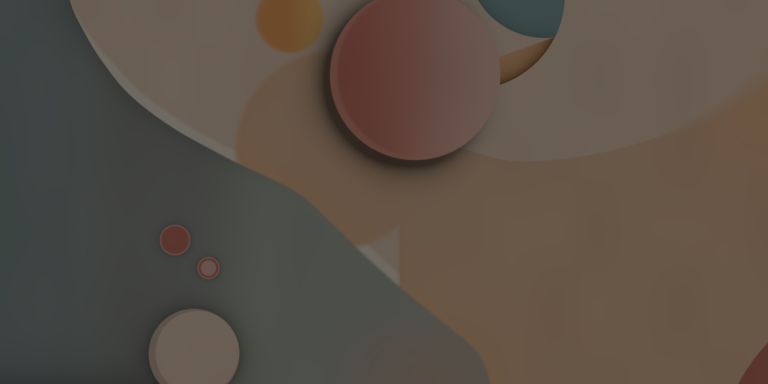
This background is drawn by a WebGL 2 fragment shader. Its source:

```glsl
#version 300 es
precision highp float;
// Muted abstract collage: overlapping paper-like waves and discs with soft shadows.
uniform vec2 u_resolution;
out vec4 outColor;

// Palette
const vec3 TAN = vec3(0.405, 0.335, 0.275);
const vec3 WARM = vec3(0.425, 0.325, 0.240);
const vec3 CREAM = vec3(0.415, 0.370, 0.328);
const vec3 PALE = vec3(0.430, 0.410, 0.380);
const vec3 SLATE = vec3(0.240, 0.270, 0.265);
const vec3 CHARCOAL = vec3(0.255, 0.260, 0.250);
const vec3 SAGE = vec3(0.300, 0.308, 0.285);
const vec3 MAUVE = vec3(0.345, 0.305, 0.275);
const vec3 TEAL = vec3(0.235, 0.290, 0.290);
const vec3 GOLD = vec3(0.445, 0.345, 0.200);
const vec3 OCHRE = vec3(0.430, 0.295, 0.165);
const vec3 BROWN = vec3(0.240, 0.165, 0.090);
const vec3 BRICK = vec3(0.350, 0.205, 0.175);
const vec3 ROSE = vec3(0.405, 0.285, 0.250);
const vec3 BLUSH = vec3(0.415, 0.340, 0.310);

// Discs: centre.xy, radius
const vec3 HILL = vec3(0.872, 0.609, 0.258);
const vec3 BIG = vec3(1.081, 0.805, 0.222);
const vec3 SUN = vec3(0.753, 0.951, 0.089);
const vec3 POOL = vec3(1.419, 1.104, 0.203);
const vec3 HOLLOW = vec3(1.224, 1.013, 0.247);
const vec3 MOON = vec3(0.505, 0.078, 0.118);
const vec3 DOT = vec3(0.456, 0.375, 0.040);
const vec3 BEAD = vec3(0.543, 0.302, 0.029);
const float GRAIN = 0.012;

// Heights and offsets of the two flowing edges, evenly spaced
const float SHORE[13] = float[](0.182, 0.219, 0.271, 0.341, 0.451, 0.602, 0.771,
                                0.865, 0.951, 1.044, 1.146, 1.242, 1.276);
const float DRAPE[6] = float[](0.620, 0.581, 0.591, 0.628, 0.693, 0.792);

float spline(float a, float b, float c, float d, float t) {
  return b + 0.5 * t * (c - a + t * (2.0 * a - 5.0 * b + 4.0 * c - d
       + t * (3.0 * (b - c) + d - a)));
}

float shoreX(float y) {
  float s = clamp((1.0 - y) * 12.0, 0.0, 11.999);
  int i = int(s);
  return spline(SHORE[max(i - 1, 0)], SHORE[i], SHORE[i + 1], SHORE[min(i + 2, 12)], fract(s));
}

float drapeY(float x) {
  float s = clamp((x - 1.1667) * 6.0, 0.0, 4.999);
  int i = int(s);
  return spline(DRAPE[max(i - 1, 0)], DRAPE[i], DRAPE[i + 1], DRAPE[min(i + 2, 5)], fract(s));
}

float disc(vec2 p, vec3 c) { return length(p - c.xy) - c.z; }

float cover(float d, float soft) { return 1.0 - smoothstep(-soft, soft, d); }

float hash(vec2 p) { return fract(sin(dot(p, vec2(127.1, 311.7))) * 43758.5); }

float noise(vec2 p) {
  vec2 i = floor(p), f = fract(p);
  f = f * f * (3.0 - 2.0 * f);
  return mix(mix(hash(i), hash(i + vec2(1, 0)), f.x),
             mix(hash(i + vec2(0, 1)), hash(i + vec2(1, 1)), f.x), f.y);
}

void main() {
  vec2 p = gl_FragCoord.xy / u_resolution.y;
  float aa = 1.0 / u_resolution.y;

  // Distance to the slate shore, negative on the slate side
  float slope = (shoreX(p.y + 0.01) - shoreX(p.y - 0.01)) / 0.02;
  float shore = (p.x - shoreX(p.y)) / sqrt(1.0 + slope * slope);

  // Tan ground, warmer beside the shore and at the right
  vec3 col = mix(TAN, WARM, 0.55 * exp(-max(shore, 0.0) * 14.0));
  col = mix(col, WARM, 0.75 * exp(-dot(p - vec2(2.0, 0.72), p - vec2(2.0, 0.72)) * 22.0));

  // Upper cream field behind the tan hill
  float hill = disc(p, HILL);
  float ledge = p.y - 0.852 - (p.x - 1.302) * 0.36;
  float land = min(hill, max(1.04 - p.x, ledge));
  col = mix(col, WARM, 0.5 * exp(-abs(hill) * 35.0) * step(p.x, 0.9));
  float rim = 0.026 * smoothstep(1.0, 0.76, p.y);
  vec3 field = mix(CREAM, PALE, cover(shore - rim, 0.007));
  col = mix(col, field, 1.0 - cover(land, p.x < 1.04 ? 0.012 : aa));

  // Slate field with a contact shadow
  vec3 slate = mix(SLATE, CHARCOAL, smoothstep(0.05, 0.35, p.x));
  slate = mix(slate, SAGE, smoothstep(0.45, 0.75, p.x + 0.12 * (0.5 - p.y)));
  slate = mix(slate, MAUVE, smoothstep(0.35, 0.0, length((p - vec2(1.13, 0.0)) * vec2(1.0, 1.3))));
  slate *= 1.0 - 0.14 * exp(shore * 35.0) * smoothstep(0.45, 0.7, p.y);
  slate *= 1.0 - 0.2 * exp(-p.y * 22.0) * smoothstep(0.65, 0.3, p.x);
  col = mix(col, slate, cover(shore, mix(0.006, aa, smoothstep(0.4, 0.7, p.y))));

  // Teal pool and golden crescent beneath the right drape
  float hollow = disc(p, HOLLOW);
  float crescent = cover(ledge, aa) * cover(hollow, aa) * step(1.2, p.x);
  col = mix(col, mix(WARM, BROWN, exp(min(hollow, 0.0) * 55.0)), crescent);
  float pool = disc(p, POOL);
  col = mix(col, TEAL * (1.0 - 0.15 * exp(min(pool, 0.0) * 50.0)), cover(pool, aa));

  // Right cream drape, its lower edge fading to the right
  float blur = mix(aa, 0.045, smoothstep(1.65, 2.0, p.x));
  float drape = cover(drapeY(p.x) - p.y, blur) * (1.0 - cover(hollow, aa)) * step(1.12, p.x);
  vec3 cloth = mix(CREAM, TAN, 0.3 * smoothstep(1.4, 2.0, p.x));
  col = mix(col, cloth, drape);

  // Red corner
  col = mix(col, BRICK, cover(disc(p, vec3(2.34, -0.22, 0.472)), aa));

  // Golden disc with a blurred rosy rim
  float sun = disc(p, SUN);
  vec3 gold = mix(OCHRE, GOLD, smoothstep(-0.02, 0.07, p.x - SUN.x));
  gold = mix(gold, WARM, smoothstep(-0.018, 0.0, sun) * smoothstep(0.04, -0.06, p.x - SUN.x));
  col = mix(col, gold, cover(sun, 0.006));

  // Large rose disc and its shadow
  float big = disc(p, BIG);
  float shade = disc(p + vec2(0.014, 0.016), BIG);
  col *= 1.0 - 0.55 * exp(-max(shade, 0.0) * 38.0) * smoothstep(1.36, 1.1, p.x);
  vec3 rose = mix(BRICK * 1.04, BLUSH, smoothstep(-0.19, 0.22, p.x - BIG.x));
  float inner = disc(p - vec2(0.018, 0.006), BIG);
  rose = mix(rose, ROSE, 0.6 * smoothstep(-0.008, 0.006, inner));
  col = mix(col, rose, cover(big, aa));

  // Pale disc with a shaded left crescent
  float moon = disc(p, MOON);
  col *= 1.0 - 0.25 * exp(-max(moon, 0.0) * 45.0);
  col = mix(col, CREAM * 0.86, cover(moon, aa));
  col = mix(col, CREAM, cover(disc(p, vec3(0.514, 0.081, 0.109)), aa));

  // Two small ringed dots
  for (int i = 0; i < 2; i++) {
    float d = disc(p, i == 0 ? DOT : BEAD);
    col *= 1.0 - 0.15 * exp(-max(d, 0.0) * 110.0);
    col = mix(col, ROSE, cover(d, aa));
    col = mix(col, BRICK, cover(d + 0.004, aa));
    if (i == 1) col = mix(col, BLUSH * 0.96, cover(d + 0.009, aa));
  }

  // Faint cloudy wash
  col += GRAIN * (noise(p * vec2(9.0, 5.0)) - 0.5);
  outColor = vec4(col, 1.0);
}
```
